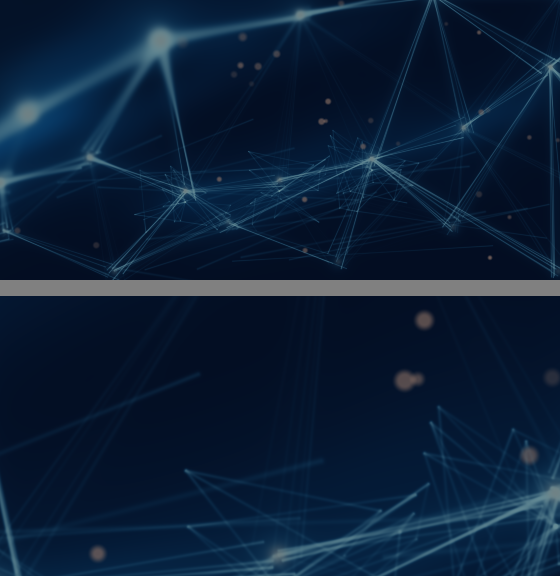
Top: the whole. Bottom: its middle third, enlarged.
Give the GLSL for this background, as a Shadertoy shader.

```glsl
float hash(float n) { return fract(sin(n * 127.1) * 43758.5453); }
vec2 hash2(float n) { return vec2(hash(n), hash(n + 17.3)); }

float noise(vec2 p) {
    vec2 cell = floor(p), f = fract(p);
    f = f * f * (3.0 - 2.0 * f);
    float n = cell.x + cell.y * 57.0;
    return mix(mix(hash(n), hash(n + 1.0), f.x),
               mix(hash(n + 57.0), hash(n + 58.0), f.x), f.y);
}

// Depth of field: soft at the upper left, crisp at the lower right
float focusBlur(vec2 p, float pixel) {
    float f = max(p.y - 0.6 * p.x - 0.04, 0.0);
    return max(0.0022, 0.6 * pixel) + 0.11 * f * f;
}

// Three long ridges carry the hubs
float ridge(float row, float x) {
    if (row < 0.5) return 0.5 + 0.55 * (1.0 - exp(-1.6 * max(x, -0.2)));
    if (row < 1.5) return 0.37 + 0.06 * cos(6.5 * (x - 0.3)) + 0.6 * max(x - 1.3, 0.0);
    return 0.12 + 0.07 * cos(7.85 * x);
}

float spacing(float row) { return row < 0.5 ? 0.48 : row < 1.5 ? 0.33 : 0.4; }

vec2 hub(float row, float i) {
    float x = spacing(row) * i + (row < 0.5 ? 0.11 : 0.0);
    return vec2(x, ridge(row, x)) + (hash2(row * 31.0 + i + 5.0) - 0.5) * 0.04;
}

float segmentDistance(vec2 p, vec2 a, vec2 b, out float h) {
    vec2 ab = b - a;
    h = clamp(dot(p - a, ab) / dot(ab, ab), 0.0, 1.0);
    return length(p - a - ab * h);
}

// One thread, brighter towards its ends
float strand(vec2 p, vec2 a, vec2 b, float blur) {
    float h;
    float d = segmentDistance(p, a, b, h) / blur;
    return exp(-d * d) * (1.0 - 1.8 * h * (1.0 - h)) * pow(0.0022 / blur, 0.3);
}

// Threads that leave one hub together and fan out at the other, in a faint aura
float bundle(vec2 p, vec2 a, vec2 b, float blur, float seed) {
    float h, d = segmentDistance(p, a, b, h);
    if (d > 0.06 + 4.0 * blur) return 0.0;
    float aura = d / (0.022 + 1.6 * blur);
    float sum = 0.13 * exp(-aura * aura);
    for (float n = 0.0; n < 5.0; n++) {
        float s = seed + n * 3.7;
        vec2 start = a + (hash2(s) - 0.5) * 0.012;
        vec2 end = b + (hash2(s + 41.0) - 0.5) * 0.075;
        sum += strand(p, start, end, blur) * (0.3 + 1.1 * hash(s + 83.0));
    }
    return sum;
}

float hubLinks(vec2 p, float blur) {
    float sum = 0.0;
    for (float row = 0.0; row < 3.0; row++) {
        for (float i = -1.0; i < 7.0; i++) {
            vec2 a = hub(row, i);
            float seed = row * 100.0 + i * 10.0 + 20.0;
            float along = row > 1.5 ? 0.6 * smoothstep(1.3, 0.6, a.x) : 1.0;
            sum += along * bundle(p, a, hub(row, i + 1.0), blur, seed);
            if (row > 1.5) continue;
            float nearest = floor(a.x / spacing(row + 1.0) + 0.5);
            float strength = mix(0.16, 0.85, mod(i + row + 2.0, 2.0));
            for (float k = -1.0; k < 3.0; k++) {
                float fade = k > 0.5 ? smoothstep(0.8, 1.3, a.x) : 1.0;
                if (fade * strength < 0.01) continue;
                sum += fade * strength * bundle(p, a, hub(row + 1.0, nearest + k), blur, seed + k + 300.0);
            }
        }
    }
    return sum;
}

vec2 meshPoint(vec2 centre, float n) {
    return centre + (hash2(n + 211.0) - 0.5) * vec2(0.36, 0.3);
}

// Fine tangles around the middle hubs and long faint threads
float fineWeb(vec2 p, float blur) {
    float sum = 0.0;
    for (float n = 0.0; n < 54.0; n++) {
        vec2 centre = hub(1.0, 2.0 + floor(n / 18.0)) - vec2(0.0, 0.04);
        vec2 a = meshPoint(centre, n);
        float weight = 0.2 + 0.4 * hash(n + 7.0);
        sum += weight * (strand(p, a, meshPoint(centre, n + 1.0), blur) + strand(p, centre, a, blur));
    }
    for (float n = 0.0; n < 20.0; n++) {
        vec2 a = vec2(1.6 * hash(n + 401.0) - 0.3, 0.4 * hash(n + 431.0));
        vec2 b = a + vec2(0.5 + 0.5 * hash(n + 461.0), 0.5 * hash(n + 491.0) - 0.15);
        sum += 0.38 * strand(p, a, b, blur + 0.002 * hash(n + 521.0));
    }
    return sum;
}

float hubGlow(vec2 p, float blur, float size) {
    float sum = 0.0, r = size * (0.01 + 1.0 * blur);
    for (float row = 0.0; row < 3.0; row++)
        for (float i = 0.0; i < 7.0; i++) {
            vec2 d = (p - hub(row, i)) / r;
            sum += exp(-dot(d, d)) * (row > 1.5 ? 0.35 : 1.0);
        }
    return sum;
}

float bokeh(vec2 p, float blur) {
    float sum = 0.0;
    for (float n = 0.0; n < 28.0; n++) {
        vec2 c = vec2(2.0 * hash(n + 601.0), 0.05 + 0.95 * hash(n + 641.0));
        float r = 0.005 + 0.005 * hash(n + 681.0) + 0.5 * min(blur, 0.035);
        float soft = 0.004 + 0.4 * blur;
        float disc = 1.0 - smoothstep(r - soft, r + soft, length(p - c));
        sum += disc * (0.25 + 0.75 * hash(n + 721.0)) / (1.0 + 50.0 * blur);
    }
    return sum;
}

void mainImage(out vec4 fragColor, in vec2 fragCoord) {
    vec2 p = fragCoord / iResolution.y;
    float blur = focusBlur(p, 1.0 / iResolution.y);

    // Night blue with streaked haze along the ridges
    float upper = (p.y - ridge(0.0, p.x)) / 0.2, middle = (p.y - ridge(1.0, p.x)) / 0.17;
    float haze = exp(-upper * upper) * smoothstep(1.8, 0.1, p.x) + 0.5 * exp(-middle * middle);
    vec2 slanted = vec2(p.x + 0.4 * p.y, p.y - 0.4 * p.x + 2.0);
    haze *= 0.35 + 1.3 * noise(slanted * vec2(2.5, 8.0));
    vec3 col = vec3(0.012, 0.052, 0.132) + vec3(0.008, 0.095, 0.15) * haze;

    // Luminous network
    float web = hubLinks(p, blur) + fineWeb(p, blur) + 0.2 * hubGlow(p, blur, 3.2);
    float glow = 1.0 - exp(-web);
    col = mix(col, mix(vec3(0.06, 0.28, 0.43), vec3(0.4, 0.55, 0.59), glow * glow), glow);

    // Warm points
    col = mix(col, vec3(0.47, 0.48, 0.47), 0.55 * min(hubGlow(p, blur, 0.9), 1.0));
    col = mix(col, vec3(0.56, 0.45, 0.4), 0.85 * min(bokeh(p, blur), 1.0));
    fragColor = vec4(col, 1.0);
}
```
